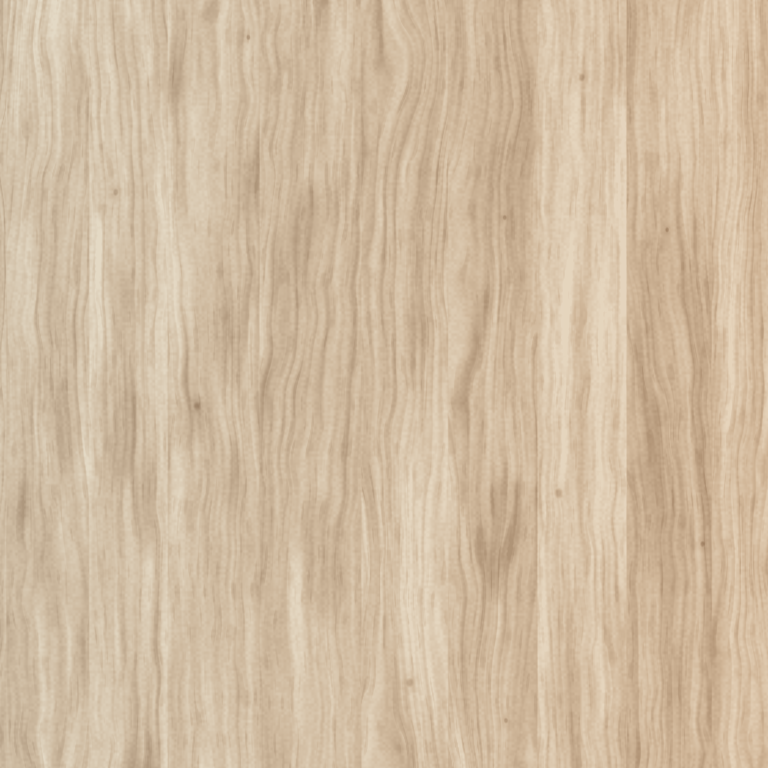
Reproduce this texture procedurally as a WebGL 2 fragment shader.

```glsl
#version 300 es
precision highp float;

uniform vec2 u_resolution;
out vec4 fragColor;

// Palette
const vec3 DARK_WOOD = vec3(0.715, 0.615, 0.505);
const vec3 MID_WOOD = vec3(0.812, 0.722, 0.612);
const vec3 PALE_WOOD = vec3(0.885, 0.825, 0.735);
const vec3 WARM_DRIFT = vec3(0.005, -0.012, -0.022);

// Planks
const float PLANK_WIDTH = 0.115;
const float SEAM_JITTER = 0.12;
const float SEAM_SOFTNESS = 0.0015;
const float PLANK_CONTRAST = 0.24;

// Grain
const float BASE_TONE = 0.3;
const float BEND_MIN = 0.008;
const float BEND_MAX = 0.045;
const float RIPPLE = 0.0035;
const float RINGS = 72.0;
const float RING_DEPTH = 0.85;
const float PATCH_CONTRAST = 0.55;
const float STREAK_CONTRAST = 0.75;
const float FIBRE_CONTRAST = 0.34;
const float PORE_DEPTH = 0.4;
const float STAIN_DEPTH = 0.75;
const float FLAME_LIFT = 0.4;
const float DUST_CONTRAST = 0.2;

// Knots
const float KNOT_CELL = 0.2;
const float KNOT_CHANCE = 0.35;
const float KNOT_RADIUS = 0.0055;

float hash(vec2 cell) {
  vec3 q = fract(cell.xyx * 0.1031);
  q += dot(q, q.yzx + 33.33);
  return fract((q.x + q.y) * q.z);
}

// Smooth value noise from -1 to 1
float noise(vec2 p) {
  vec2 cell = floor(p);
  vec2 f = fract(p);
  f = f * f * (3.0 - 2.0 * f);
  float low = mix(hash(cell), hash(cell + vec2(1, 0)), f.x);
  float high = mix(hash(cell + vec2(0, 1)), hash(cell + vec2(1, 1)), f.x);
  return 2.0 * mix(low, high, f.y) - 1.0;
}

float fbm(vec2 p) {
  float sum = 0.0;
  float weight = 0.57;
  for (int octave = 0; octave < 3; octave++) {
    sum += weight * noise(p);
    p = p * 2.03 + vec2(17.3, 9.1);
    weight *= 0.5;
  }
  return sum;
}

// Dark late-wood lines with uneven spacing and strength
float ringLines(vec2 grain) {
  float rings = grain.x * RINGS + 0.9 * noise(grain * vec2(27.0, 0.7));
  float phase = fract(rings);
  float line = smoothstep(0.35, 0.8, phase) * (1.0 - smoothstep(0.8, 1.0, phase));
  float strength = 0.55 + 0.45 * noise(vec2(floor(rings) * 7.0, grain.y * 4.0));
  return line * strength;
}

// Lightness of one plank: -1 is dark, 1 is pale
float plankTone(vec2 p, float index) {
  float seed = hash(vec2(index, 4.0));
  vec2 q = p + vec2(index * 3.0, seed * 20.0);

  // Bent grain coordinates; strong bends fold into arches
  float bend = mix(BEND_MIN, BEND_MAX, hash(vec2(index, 11.0)));
  vec2 grain = q;
  grain.x += bend * noise(q * vec2(9.0, 2.8));
  grain.x += bend * 0.3 * noise(q * vec2(21.0, 8.0) + 5.0);
  grain.x += 0.03 * noise(vec2(index * 5.0, q.y * 1.3));
  grain.x += RIPPLE * noise(q * vec2(34.0, 22.0) + 13.0);

  float tone = BASE_TONE + PLANK_CONTRAST * (2.0 * hash(vec2(index, 23.0)) - 1.0);
  tone += PATCH_CONTRAST * fbm(grain * vec2(13.0, 2.6) + 31.0);
  tone += STREAK_CONTRAST * fbm(grain * vec2(62.0, 2.4) + 57.0);

  // Fine fibres and short dark pores
  tone += FIBRE_CONTRAST * noise(grain * vec2(210.0, 12.0));
  tone -= PORE_DEPTH * smoothstep(0.25, 0.8, noise(grain * vec2(250.0, 36.0) + 19.0));

  float ringFade = 0.6 + 0.5 * noise(q * vec2(8.0, 2.0) + 43.0);
  tone -= RING_DEPTH * ringFade * ringLines(grain);

  // Mineral stains and pale sapwood flames
  float stain = fbm(grain * vec2(20.0, 4.5) + 71.0);
  float flame = fbm(grain * vec2(26.0, 2.6) + 93.0);
  tone -= STAIN_DEPTH * smoothstep(0.26, 0.6, stain);
  tone += FLAME_LIFT * smoothstep(0.32, 0.42, flame);
  return tone;
}

// Small scattered knots with a faint halo
float knots(vec2 p) {
  vec2 cell = floor(p / KNOT_CELL);
  vec2 spot = vec2(hash(cell + 61.0), hash(cell + 83.0));
  vec2 offset = p - (cell + mix(vec2(0.2), vec2(0.8), spot)) * KNOT_CELL;
  float radius = KNOT_RADIUS * mix(0.4, 1.0, hash(cell + 107.0));
  float d = length(offset * vec2(1.0, 0.75)) / radius;
  float core = 1.0 - smoothstep(0.3, 1.2, d);
  float halo = 1.0 - smoothstep(0.5, 3.5, d);
  return step(hash(cell + 131.0), KNOT_CHANCE) * (1.1 * core + 0.35 * halo);
}

void main() {
  vec2 p = gl_FragCoord.xy / u_resolution;

  // Blend the two planks that share the nearest seam
  float index = floor(p.x / PLANK_WIDTH + 0.5);
  float seam = (index + SEAM_JITTER * (2.0 * hash(vec2(index, 37.0)) - 1.0)) * PLANK_WIDTH;
  float side = smoothstep(-SEAM_SOFTNESS, SEAM_SOFTNESS, p.x - seam);
  float tone = mix(plankTone(p, index + 6.0), plankTone(p, index + 7.0), side);

  tone += DUST_CONTRAST * noise(p * 280.0);
  tone = clamp(tone, -1.3, 1.15) - knots(p);

  vec3 color = mix(MID_WOOD, tone < 0.0 ? DARK_WOOD : PALE_WOOD, abs(tone));
  color += WARM_DRIFT * (2.0 * p.x - 1.0);
  fragColor = vec4(color, 1.0);
}
```
